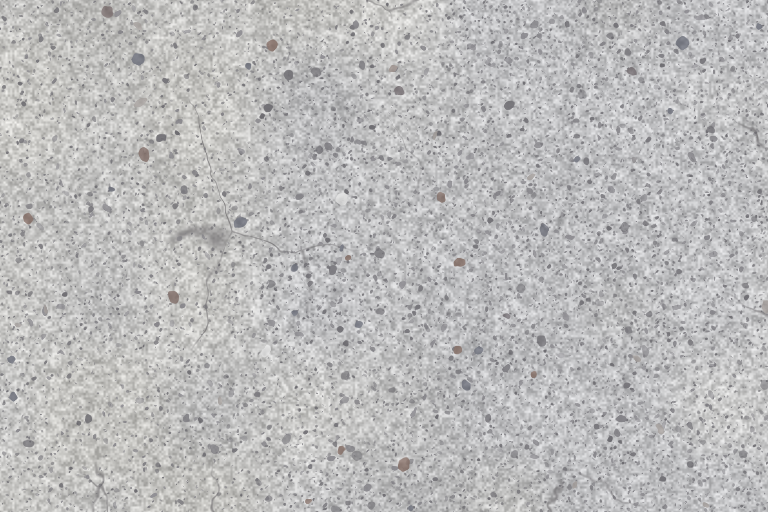
A Shadertoy shader for this texture:

```glsl
// Weathered concrete: pale cement with fine sandy grain, dark pits, scattered
// coloured pebbles and thin broken cracks. Value noise makes tone and grain,
// jittered cells place pits and pebbles, warped Voronoi borders make cracks.

#define CEMENT_WARM vec3(0.785, 0.782, 0.768)
#define CEMENT_COOL vec3(0.752, 0.754, 0.762)
#define PIT_COLOR vec3(0.47, 0.465, 0.485)
#define CRACK_COLOR vec3(0.43, 0.42, 0.43)
#define FINE_GRAIN 0.20
#define SAND_GRAIN 0.15
#define STAIN 0.10
#define PIT_SHARE 0.36
#define PEBBLE_SHARE 0.24
#define CRACK_WIDTH 0.0015
#define CRACK_STRENGTH 0.75

vec3 hash3(vec2 p) {
    vec3 q = fract(p.xyx * vec3(0.1031, 0.1030, 0.0973));
    q += dot(q, q.yxz + 33.33);
    return fract((q.xxy + q.yzz) * q.zyx);
}

float noise(vec2 p) {
    vec2 i = floor(p), f = fract(p);
    f = f * f * (3.0 - 2.0 * f);
    vec2 e = vec2(0.0, 1.0);
    return mix(mix(hash3(i).x, hash3(i + e.yx).x, f.x),
               mix(hash3(i + e.xy).x, hash3(i + e.yy).x, f.x), f.y);
}

float fbm(vec2 p) {
    float sum = 0.0, weight = 0.5;
    for (int i = 0; i < 4; i++) {
        sum += weight * noise(p);
        p = mat2(1.6, 1.2, -1.2, 1.6) * p + 17.3;
        weight *= 0.5;
    }
    return sum / 0.9375;
}

vec2 warp(vec2 p) {
    return vec2(noise(p), noise(p + 41.7)) - 0.5;
}

// How worn the surface is: smoother on the left, rougher on the right
float wear(vec2 p) {
    return clamp(smoothstep(0.1, 1.1, p.x) + 1.2 * (noise(p * 5.0 + 9.0) - 0.5), 0.0, 1.0);
}

// Coverage of scattered oval grains; pick returns random values of the grain
float grains(vec2 p, float cells, float share, float radius, out vec3 pick) {
    vec2 g = p * cells, home = floor(g);
    float soft = 0.7 * cells / iResolution.y, cover = 0.0;
    pick = vec3(0.5);
    for (int y = -1; y <= 1; y++)
    for (int x = -1; x <= 1; x++) {
        vec2 cell = home + vec2(x, y);
        vec3 place = hash3(cell + cells * 3.7);
        if (place.z > share * mix(0.6, 1.25, wear(cell / cells))) continue;
        vec3 shape = hash3(cell + cells * 5.3 + 71.0);
        vec2 d = g - cell - place.xy;
        float a = 6.2832 * shape.x;
        d = mat2(cos(a), sin(a), -sin(a), cos(a)) * d;
        d.y *= mix(1.0, 1.8, shape.y);
        float size = radius * mix(0.45, 1.0, shape.z * shape.z);
        float m = 1.0 - smoothstep(-soft, soft, length(d) - size);
        if (m > cover) { cover = m; pick = shape; }
    }
    return cover;
}

// Distance to the nearest border of warped Voronoi plates
float crackDistance(vec2 p) {
    p += 0.11 * warp(p * 6.0) + 0.035 * warp(p * 22.0) + 0.010 * warp(p * 70.0);
    vec2 g = p * vec2(3.2, 2.0), home = floor(g);
    vec2 near = vec2(9.0);
    for (int y = -1; y <= 1; y++)
    for (int x = -1; x <= 1; x++) {
        vec2 cell = home + vec2(x, y);
        float d = length(g - cell - hash3(cell + 23.0).xy);
        near = d < near.x ? vec2(d, near.x) : vec2(near.x, min(near.y, d));
    }
    return (near.y - near.x) * 0.2;
}

vec3 pebbleColor(vec3 pick) {
    vec3 slate = vec3(0.45, 0.46, 0.50), rust = vec3(0.54, 0.46, 0.43);
    vec3 c = mix(slate, rust, smoothstep(0.45, 0.75, pick.x));
    c = mix(c, vec3(0.66, 0.64, 0.63), smoothstep(0.5, 0.8, pick.y));
    return mix(c, vec3(0.87), step(0.88, fract(pick.x * 7.0 + pick.y * 5.0)));
}

void mainImage(out vec4 fragColor, in vec2 fragCoord) {
    vec2 p = fragCoord / iResolution.y;
    float pixel = 1.0 / iResolution.y;

    // Cement tone, stains and sandy grain
    vec3 color = mix(CEMENT_WARM, CEMENT_COOL, wear(p));
    color += STAIN * (fbm(p * 5.0 + 3.0) - 0.5);
    color += FINE_GRAIN * (noise(p * 230.0) - 0.5);
    color += SAND_GRAIN * (noise(p * 95.0 + 60.0) - 0.5);

    // Cracks, broken up by patchy noise
    float crack = 1.0 - smoothstep(0.0, CRACK_WIDTH + pixel, crackDistance(p));
    crack *= smoothstep(0.46, 0.62, noise(p * 4.5 + 30.0)) * (0.4 + 0.6 * noise(p * 45.0));
    color = mix(color, CRACK_COLOR, CRACK_STRENGTH * crack);

    // Pits in three sizes, from pinholes to small chips
    vec3 pick;
    vec2 q = p + 0.004 * warp(p * 130.0);
    float cells = 112.0;
    for (int i = 0; i < 3; i++) {
        float pit = grains(q, cells, PIT_SHARE / (1.0 + 0.5 * float(i)), 0.36, pick);
        color = mix(color, PIT_COLOR + 0.16 * (pick.y - 0.4), pit * mix(0.45, 0.95, pick.x));
        cells *= 0.55;
    }

    // Pebbles with a soft upper light
    float pebble = grains(q, 12.0, PEBBLE_SHARE, 0.17, pick);
    vec3 stone = pebbleColor(pick) + 0.10 * (noise(p * 120.0 + 5.0) - 0.5);
    color = mix(color, stone, 0.9 * pebble);

    fragColor = vec4(clamp(color, 0.0, 1.0), 1.0);
}
```
